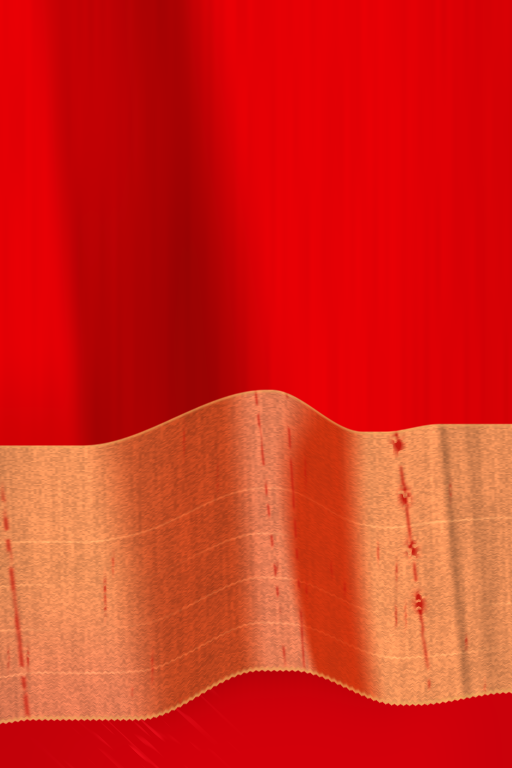
Reproduce this texture procedurally as a WebGL 2 fragment shader.

```glsl
#version 300 es
precision highp float;
uniform vec2 u_resolution;
out vec4 outColor;

#define CRIMSON vec3(0.90, 0.0, 0.02)
#define DEEP_RED vec3(0.61, 0.01, 0.01)
#define GOLD vec3(0.94, 0.57, 0.35)
#define COPPER vec3(0.74, 0.27, 0.12)
#define EMBER vec3(0.79, 0.20, 0.06)
#define ROSE vec3(0.87, 0.44, 0.32)
#define HEM_GOLD vec3(0.94, 0.66, 0.36)
#define SLUB_RED vec3(0.75, 0.08, 0.04)
#define WEAVE 0.10
#define THREADS vec2(190.0, 260.0)

float hash(vec2 p) {
  vec3 q = fract(vec3(p.xyx) * 0.1031);
  q += dot(q, q.yzx + 33.33);
  return fract((q.x + q.y) * q.z);
}

float noise(vec2 p) {
  vec2 i = floor(p), f = fract(p);
  f = f * f * (3.0 - 2.0 * f);
  return mix(mix(hash(i), hash(i + vec2(1, 0)), f.x),
             mix(hash(i + vec2(0, 1)), hash(i + vec2(1, 1)), f.x), f.y);
}

// Soft ramp centred on an edge
float ramp(float edge, float halfWidth, float x) {
  return smoothstep(edge - halfWidth, edge + halfWidth, x);
}

float line(float d, float w) { return exp(-d * d / (w * w)); }

// Wavy outlines of the border
float topEdge(float x) {
  return 0.420 + 0.0725 * smoothstep(0.16, 0.52, x)
    - 0.0545 * smoothstep(0.53, 0.71, x) + 0.010 * smoothstep(0.75, 0.86, x);
}

float bottomEdge(float x) {
  return 0.059 + 0.0045 * smoothstep(0.0, 0.06, x) + 0.064 * smoothstep(0.27, 0.51, x)
    - 0.0445 * smoothstep(0.57, 0.78, x) + 0.016 * smoothstep(0.81, 1.0, x);
}

// Plain cloth with one broad soft fold
vec3 redCloth(vec2 p) {
  float d = 1.0 - p.y;
  float fold = ramp(0.085 + 0.13 * d, 0.035, p.x)
    * (1.0 - ramp(0.38 + 0.2 * d, 0.07 + 0.07 * d, p.x));
  float depth = 0.48 + 0.42 * ramp(0.27 + 0.12 * d, 0.09, p.x) + 0.25 * smoothstep(0.1, 0.5, d);
  float shade = fold * min(depth, 1.05);
  shade += 0.30 * smoothstep(0.44, 0.59, d) * (1.0 - smoothstep(0.1, 0.3, p.x));
  shade += 0.22 * smoothstep(0.72, 1.0, p.x) + 0.08 * line(p.x - 0.82, 0.025) * smoothstep(0.3, 0.55, d);
  vec3 c = mix(CRIMSON, DEEP_RED, clamp(shade, 0.0, 1.0));
  return c * (0.98 + 0.04 * noise(p * vec2(90.0, 6.0)));
}

// Cloth seen under the hem
vec3 underCloth(vec2 p, float below) {
  float shadow = 0.65 * exp(-below / 0.03) * line(p.x - 0.5, 0.25);
  shadow += 0.35 * (1.0 - smoothstep(0.0, 0.4, p.x)) + 0.2 * smoothstep(0.8, 1.0, p.x);
  float sheen = noise(vec2(p.x * 14.0 + p.y * 60.0, p.y * 190.0 + p.x * 120.0));
  vec3 c = mix(vec3(0.83, 0.0, 0.04), vec3(0.64, 0.01, 0.03), shadow);
  return c + vec3(0.10, 0.05, 0.06) * smoothstep(0.65, 1.0, sheen) * line(p.x - 0.28, 0.12);
}

// Metallic border: v runs from 0 at the hem to 1 at the top
vec3 goldBorder(float x, float v) {
  float ridge = ramp(0.50 - 0.04 * v, 0.035, x);
  float drop = 0.57 + 0.12 * (v - 0.55) * (v - 0.55) + 0.03 * ramp(0.15, 0.15, 1.0 - v) * (0.3 - v);
  float ember = ramp(drop, 0.014 + 0.035 * v * v, x);
  float opening = ramp(0.69 + 0.04 * (1.0 - v) * (1.0 - v), 0.035, x);

  vec3 c = mix(GOLD, ROSE, (1.0 - smoothstep(0.0, 0.6, v)) * 0.7);
  c *= 0.92 + 0.08 * smoothstep(0.0, 0.1, x);
  c = mix(c, COPPER, ramp(0.29 - 0.08 * v, 0.06, x) * (0.8 + 0.2 * smoothstep(0.25, 0.38, x)));
  c = mix(c, mix(ROSE, GOLD, 0.35), ridge);
  c = mix(c, EMBER, ember);
  c = mix(c, GOLD * (0.97 + 0.05 * line(x - 0.79, 0.06)), opening);

  // Narrow crease on the right
  float crease = x - (0.908 - 0.05 * v);
  c *= 1.0 + 0.06 * line(crease + 0.012, 0.012) - 0.22 * line(crease - 0.006, 0.01);
  c *= 1.0 - 0.10 * line(crease - 0.06, 0.02);

  // Woven grain, long warp fibres and raised weft threads
  float lit = 0.45 + 0.55 * (1.0 - ember * (1.0 - opening));
  float grain = noise(vec2(x, v * 0.55) * THREADS * vec2(1.0, 1.5)) - 0.5;
  float fibre = noise(vec2(x * 150.0 + v * 3.0, v * 5.0)) - 0.5;
  float patches = noise(vec2(x * 22.0, v * 9.0)) - 0.5;
  c *= 1.0 + lit * (WEAVE * (2.0 * grain + fibre) + 0.05 * patches);
  for (int i = 0; i < 4; i++) {
    float k = float(i);
    float level = 0.17 + 0.16 * k + 0.006 * (noise(vec2(x * 12.0, k)) - 0.5);
    float presence = smoothstep(0.3, 0.7, noise(vec2(x * 6.0, k * 7.0 + 2.0)));
    c += vec3(0.10, 0.09, 0.06) * lit * line(v - level, 0.004) * max(presence, step(2.5, k));
  }

  // Scattered red slubs
  float slub = 0.0;
  for (int i = 0; i < 22; i++) {
    float k = float(i);
    vec2 at = vec2(hash(vec2(k, 3.0)), hash(vec2(k, 11.0)));
    vec2 size = vec2(0.003, 0.015 + 0.04 * hash(vec2(k, 19.0)));
    vec2 q = (vec2(x, v) - at) / size;
    slub += 0.65 * exp(-dot(q, q)) * noise(vec2(x * 200.0, v * 90.0));
  }
  // Long broken threads and a column of knots
  float broken = smoothstep(0.25, 0.7, noise(vec2(x * 60.0, v * 28.0)));
  slub += 0.6 * broken * line(x - 0.055 + 0.06 * v, 0.005) * (1.0 - smoothstep(0.75, 0.9, v));
  slub += 0.5 * broken * (line(x - 0.535 + 0.06 * (v - 0.4), 0.003) + line(x - 0.595 + 0.035 * v, 0.003));
  float column = x - (0.824 - 0.071 * (v - 0.29));
  slub += 0.55 * broken * line(column, 0.004);
  float cell = mod(v - 0.268, 0.195) - 0.0975;
  float ragged = noise(vec2(x * 110.0, v * 75.0));
  slub += smoothstep(0.22, 0.58, ragged) * line(column, 0.011) * line(cell, 0.034) * step(0.26, v);
  return mix(c, SLUB_RED, clamp(slub, 0.0, 0.92));
}

void main() {
  vec2 p = gl_FragCoord.xy / u_resolution;
  float px = 1.0 / u_resolution.y;
  float top = topEdge(p.x);
  float tooth = 0.0022 * abs(fract(p.x * 85.0) * 2.0 - 1.0);
  float bottom = bottomEdge(p.x) - tooth;
  float v = clamp((p.y - bottom) / (top - bottom), 0.0, 1.0);

  vec3 border = goldBorder(p.x, v);
  border = mix(border, HEM_GOLD, 0.55 * line(p.y - top + 0.0015, 0.0022));
  border = mix(border, HEM_GOLD, 0.65 * line(p.y - bottom - 0.002, 0.003));
  vec3 color = mix(underCloth(p, max(bottom - p.y, 0.0)), border, ramp(bottom, px, p.y));
  color = mix(color, redCloth(p), ramp(top, px, p.y));
  outColor = vec4(clamp(color, 0.0, 1.0), 1.0);
}
```
